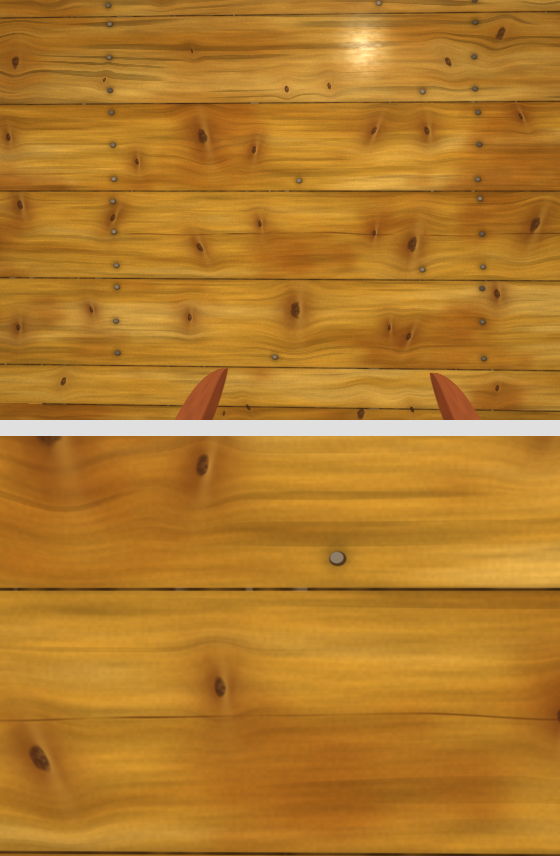
Top, the full canvas; bottom, a detail of the centre.
Write a Shadertoy shader that draws this texture.

```glsl
// Varnished pine floorboards with knots, rows of nails and the tips of two chair legs

float hash(vec2 p) {
    vec3 q = fract(p.xyx * 0.1031);
    q += dot(q, q.yzx + 33.33);
    return fract((q.x + q.y) * q.z);
}

float noise(vec2 p) {
    vec2 i = floor(p), f = fract(p);
    f = f * f * (3.0 - 2.0 * f);
    return mix(mix(hash(i), hash(i + vec2(1, 0)), f.x),
               mix(hash(i + vec2(0, 1)), hash(i + vec2(1, 1)), f.x), f.y);
}

float fbm(vec2 p) {
    float sum = 0.0, amp = 0.5;
    for (int i = 0; i < 4; i++) {
        sum += amp * noise(p);
        p = p * 2.03 + 17.1;
        amp *= 0.5;
    }
    return sum / 0.9375;
}

// Grey nail head with a soft dark rim; d is the offset from its centre
vec3 addNail(vec3 col, vec2 d, float px, float shade) {
    col *= 1.0 - 0.3 * exp(-dot(d, d) / 0.00012);
    float rim = length((d - vec2(0.0008, 0.001)) * vec2(0.85, 1.0)) - 0.0058;
    col = mix(col, vec3(0.24, 0.16, 0.09), 0.85 * smoothstep(px, -px, rim));
    vec3 head = vec3(0.46, 0.40, 0.33) * (0.75 + 0.5 * shade);
    return mix(col, head, smoothstep(px, -px, length(d * vec2(0.85, 1.0)) - 0.0046));
}

void mainImage(out vec4 fragColor, in vec2 fragCoord) {
    float px = 1.0 / iResolution.y;
    vec2 p = fragCoord * px;
    p.y = 1.0 - p.y;

    // Boards fan out slightly towards the right; the lowest one is split in two
    float pitch = mix(0.206, 0.214, p.x / 1.333);
    float v = (p.y - 0.455) / pitch + 2.0;
    float board = floor(v), f = v - board;
    float id = board + step(4.45, v);

    // Knots: dark core, red halo, pale streak, and bending of the grain
    float core = 0.0, halo = 0.0, streak = 0.0, bend = 0.0;
    float bold = board < 1.0 || board > 3.0 ? 0.3 : 1.0;
    for (int i = 0; i < 7; i++) {
        vec2 key = vec2(float(i) * 3.7 + 5.0, board * 9.1 + 40.0);
        float size = mix(0.005, 0.017, pow(hash(key + 1.3), 3.0)) * mix(0.7, 1.0, bold);
        vec2 c = vec2((float(i) + 0.1 + 0.8 * hash(key)) * 0.19, 0.14 + 0.72 * hash(key + 2.7));
        vec2 d = vec2(p.x - c.x, (f - c.y) * pitch);
        d.x += d.y * (hash(key + 4.1) - 0.5) * 0.9;
        float smoothR = length(d * vec2(1.0, 0.62)) / size;
        float r = smoothR * (0.8 + 0.4 * noise(d * 130.0 + key));
        core = max(core, smoothstep(1.05, 0.6, r) * (0.6 + 0.4 * noise(d * 400.0)));
        float spread = length(d * vec2(0.85, 0.6)) / (size + 0.008);
        halo += bold * (0.6 * exp(-spread * spread * 0.25) + 0.5 * exp(-r * r * 0.2));
        float side = (d.x - size * 0.8) / (size * 0.6 + abs(d.y) * 0.1);
        streak += exp(-side * side - abs(d.y) / (size * 3.5)) * bold;
        bend -= d.y * 0.6 * exp(-smoothR * smoothR * 0.06);
    }

    // Long grain: broad bands, cloudy stain, then thin fibres along the boards
    vec2 g = vec2(p.x + id * 7.3, p.y + bend);
    g.y += 0.03 * (noise(g * vec2(2.0, 5.0)) - 0.5);
    float broad = fbm(g * vec2(1.8, 20.0));
    float stain = fbm(p * vec2(4.0, 6.0) + id * 3.1);
    float fine = fbm(g * vec2(9.0, 110.0));
    float fibre = noise(g * vec2(22.0, 260.0));
    vec3 gold = board < 1.0 ? vec3(0.68, 0.49, 0.19) : vec3(0.72, 0.505, 0.155);
    vec3 col = mix(gold, vec3(0.60, 0.38, 0.10), 0.85 * smoothstep(0.48, 0.80, broad));
    col = mix(col, vec3(0.79, 0.61, 0.28), 0.75 * smoothstep(0.50, 0.22, broad));
    col = mix(col, vec3(0.58, 0.33, 0.085), (board < 1.0 ? 0.35 : 0.8) * smoothstep(0.46, 0.74, stain));
    col *= 0.98 + 0.07 * hash(vec2(id + 12.0, 3.0));
    col *= 1.0 + 0.26 * (0.5 - fine) + 0.08 * (0.5 - fibre);
    float line = smoothstep(0.66, 0.82, noise(g * vec2(3.5, 130.0)));
    col *= 1.0 - (board < 1.0 ? 0.24 : 0.13) * line * (0.4 + 0.6 * noise(g * vec2(9.0, 12.0)));
    col *= 0.975 + 0.05 * noise(p * 330.0);

    col = mix(col, vec3(0.45, 0.23, 0.07), 0.75 * min(halo, 1.0));
    col = mix(col, vec3(0.82, 0.62, 0.26), 0.6 * min(streak, 1.0));
    col = mix(col, vec3(0.27, 0.15, 0.08), 0.85 * core);

    // Hairline crack along the middle of the third board
    float crack = abs(f - 0.48 - 0.04 * (noise(vec2(p.x * 9.0, 2.0)) - 0.5)) * pitch;
    float crackOn = board == 2.0 ? smoothstep(0.2, 0.4, p.x) * noise(vec2(p.x * 25.0, 8.0)) : 0.0;
    col = mix(col, vec3(0.36, 0.19, 0.06), 0.8 * crackOn * smoothstep(0.0008 + px, 0.0, crack));

    // Thin seams, with uneven darkness and pale chips
    float seam = min(f, 1.0 - f) * pitch;
    if (p.x > 0.1 && v > 4.2) seam = min(seam, abs(v - 4.45) * pitch);
    float wear = noise(vec2(p.x * 70.0, floor(v + 0.5) * 5.0));
    col *= 1.0 - 0.15 * exp(-seam / 0.004);
    col = mix(col, vec3(0.20, 0.12, 0.05), (0.55 + 0.45 * wear) * smoothstep(px, -px, seam - 0.0011));
    col = mix(col, vec3(0.72, 0.60, 0.40), 0.4 * smoothstep(0.86, 0.97, wear) * smoothstep(0.003, 0.001, seam));

    // Three nails per board in two columns, plus one stray nail per board
    if (v < 4.0) {
        for (int i = 0; i < 6; i++) {
            float row = float(i % 3), column = float(i / 3);
            vec2 key = vec2(float(i) + 2.0, board + 30.0);
            float x = mix(0.260, 1.126, column) + mix(0.024, 0.032, column) * p.y;
            float y = 0.10 + 0.38 * row + 0.04 * (hash(key) - 0.5);
            vec2 jitter = vec2(0.008 * (hash(key + 5.0) - 0.5), 0.0);
            col = addNail(col, vec2(p.x - x, (f - y) * pitch) + jitter, px, hash(key + 9.0));
        }
        float strayX = 0.65 + 0.4 * hash(vec2(board + 8.0, 21.0));
        col = addNail(col, vec2(p.x - strayX, (f - 0.88) * pitch), px, 0.8);
    }

    // Lamp reflection broken up by the varnish, and gentle falloff to the corners
    vec2 lamp = (p - vec2(0.865, 0.11)) / vec2(0.05, 0.06);
    float gloss = exp(-dot(lamp, lamp)) * (0.3 + fbm(p * vec2(60.0, 130.0)));
    col += vec3(0.38, 0.42, 0.44) * gloss + vec3(0.06, 0.055, 0.04) * exp(-dot(lamp, lamp) * 0.07);
    vec2 q = p - vec2(0.70, 0.45);
    col *= 1.05 - 0.20 * dot(q, q);

    // Chair legs: curved wedges mirrored about a vertical axis
    float away = abs(p.x - 0.783), isRight = step(0.783, p.x);
    float h = max((p.y - 0.875 - 0.011 * isRight) / 0.123, 0.0);
    float inner = 0.24 + 0.036 * pow(h, 1.3), outer = 0.24 + 0.126 * sqrt(h);
    float leg = smoothstep(-px, px, min(away - inner, outer - away)) * smoothstep(0.0, 0.03, h);
    float across = (away - inner) / max(outer - inner, 0.001);
    vec3 legCol = mix(vec3(0.48, 0.23, 0.11), vec3(0.63, 0.32, 0.16), smoothstep(0.25, 0.35, across));
    col = mix(col, legCol * (0.94 + 0.12 * noise(vec2(across * 14.0, h * 3.0))), leg);

    fragColor = vec4(clamp(col, 0.0, 1.0), 1.0);
}
```
